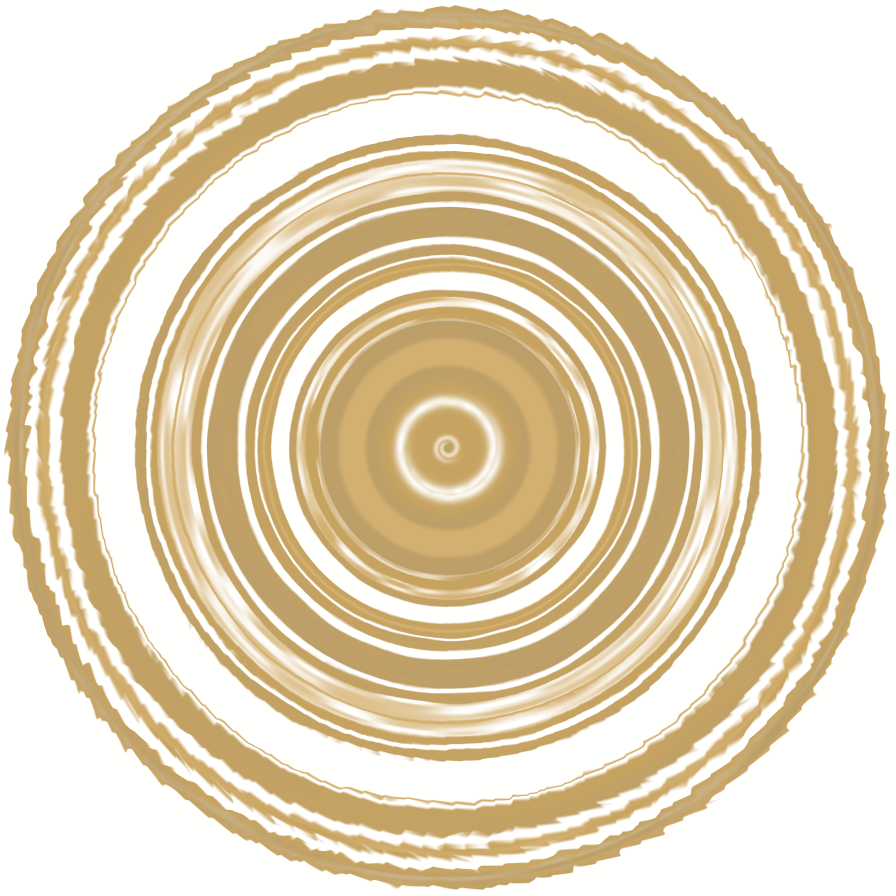
A WebGL 2 fragment shader for this background:

```glsl
#version 300 es
precision highp float;

uniform vec2 u_resolution;
out vec4 fragColor;

const float TAU = 6.2831853;
const vec3 WHITE = vec3(1.0, 1.0, 0.995);
const vec3 CREAM = vec3(0.94, 0.89, 0.80);
const vec3 TAN = vec3(0.83, 0.69, 0.44);
const vec3 GOLD = vec3(0.78, 0.64, 0.38);
const vec3 KHAKI = vec3(0.735, 0.62, 0.41);

float hash(vec2 p) {
    vec3 q = fract(p.xyx * vec3(0.1031, 0.1030, 0.0973));
    q += dot(q, q.yzx + 33.33);
    return fract((q.x + q.y) * q.z);
}

// Value noise in polar space; it closes seamlessly after one turn.
float polarNoise(float turn, float radius, float cells, float rate) {
    vec2 p = vec2(turn * cells, radius * rate);
    vec2 cell = floor(p);
    vec2 f = fract(p);
    f = f * f * (3.0 - 2.0 * f);
    float left = mod(cell.x, cells);
    float right = mod(cell.x + 1.0, cells);
    float low = mix(hash(vec2(left, cell.y)), hash(vec2(right, cell.y)), f.x);
    float high = mix(hash(vec2(left, cell.y + 1.0)), hash(vec2(right, cell.y + 1.0)), f.x);
    return mix(low, high, f.y);
}

// Slow rise and quick fall, centred on zero.
float softSaw(float x) {
    float f = fract(x);
    return f - smoothstep(0.8, 1.0, f) - 0.4;
}

float band(float r, float inner, float outer, float soft) {
    return smoothstep(inner - soft, inner + soft, r)
         * (1.0 - smoothstep(outer - soft, outer + soft, r));
}

vec3 ring(vec3 under, vec3 tint, float r, float inner, float outer, float soft) {
    return mix(under, tint, band(r, inner, outer, soft));
}

// Glowing spiral arm, measured in turns from its start.
float swirl(float r, float turn, float start, float rise, float span, float width) {
    float glow = 0.0;
    for (int i = 0; i < 3; i++) {
        float along = fract(turn) + float(i);
        float d = (r - start - rise * along) / width;
        float fade = smoothstep(0.0, 0.4, along) * (1.0 - smoothstep(span - 0.5, span, along));
        glow = max(glow, exp(-d * d) * fade);
    }
    return glow;
}

void main() {
    vec2 p = (gl_FragCoord.xy - 0.5 * u_resolution) / min(u_resolution.x, u_resolution.y);
    float radius = length(p);
    float turn = atan(p.y, p.x) / TAU + 0.5;
    float soft = max(0.0012, 0.7 / min(u_resolution.x, u_resolution.y));

    // Smeared radius: slanted teeth grow towards the rim
    float drift = polarNoise(turn, radius, 23.0, 45.0);
    float fine = polarNoise(turn, radius, 31.0, 210.0);
    float broad = polarNoise(turn, radius, 9.0, 85.0);
    float rim = smoothstep(0.22, 0.49, radius);
    float smear = softSaw(turn * 47.0 + drift * 1.6) * 0.6 + softSaw(turn * 109.0 + drift) * 0.4;
    float r = radius - smear * mix(0.0005, 0.009, rim * rim);
    r += (fine - 0.5) * mix(0.001, 0.004, smoothstep(0.08, 0.3, radius));
    float streak = smoothstep(0.2, 0.8, mix(fine, broad, 0.35));
    vec3 grain = mix(GOLD, KHAKI, broad * 0.7);

    // Rim and outer rings
    vec3 color = WHITE;
    color = ring(color, mix(grain, TAN, streak * 0.4), r, 0.470, 0.491, soft);
    color = ring(color, mix(KHAKI, CREAM, streak * 0.3), r, 0.477, 0.485, 0.003);
    color = ring(color, mix(GOLD, TAN, streak), r, 0.445, 0.458, 0.003);
    color = ring(color, grain, r, 0.402, 0.433, 0.0025);
    color = ring(color, TAN, r, 0.3945, 0.397, soft);

    // Middle rings with a pale brushed belt
    color = ring(color, grain, r, 0.338, 0.349, soft);
    color = ring(color, GOLD, r, 0.321, 0.332, soft);
    color = ring(color, mix(TAN, mix(CREAM, WHITE, streak), 0.35 + 0.65 * streak),
                 r, 0.284, 0.323, 0.002);
    color = ring(color, TAN, r, 0.305, 0.308, soft);
    color = ring(color, grain, r, 0.275, 0.285, soft);
    color = ring(color, mix(KHAKI, GOLD, streak * 0.5), r, 0.236, 0.269, 0.0015);
    color = ring(color, grain, r, 0.215, 0.227, soft);
    color = ring(color, GOLD, r, 0.197, 0.212, soft);
    color = ring(color, TAN, r, 0.203, 0.206, soft);

    // Inner belt and disc
    color = ring(color, grain, r, 0.168, 0.177, soft);
    color = ring(color, mix(TAN, WHITE, streak), r, 0.154, 0.169, soft);
    color = ring(color, GOLD, r, 0.147, 0.158, soft);
    color = ring(color, mix(GOLD, CREAM, streak), r, 0.143, 0.148, soft);
    color = ring(color, mix(KHAKI, GOLD, 0.25 * broad), r, -1.0, 0.143, 0.002);
    color = ring(color, TAN, r, 0.092, 0.122, 0.004);
    color = ring(color, GOLD, r, -1.0, 0.075, 0.012);

    // Spiral glow at the heart
    float halo = swirl(radius, turn + 0.15, 0.047, 0.0055, 2.0, 0.0065);
    float curl = swirl(radius, turn + 0.4, 0.004, 0.0065, 1.9, 0.0032);
    color = mix(color, WHITE, halo * (0.8 + 0.2 * fine));
    color = mix(color, CREAM, curl * 0.9);
    color = mix(color, KHAKI, 1.0 - smoothstep(0.002, 0.007, radius));

    fragColor = vec4(color, 1.0);
}
```
